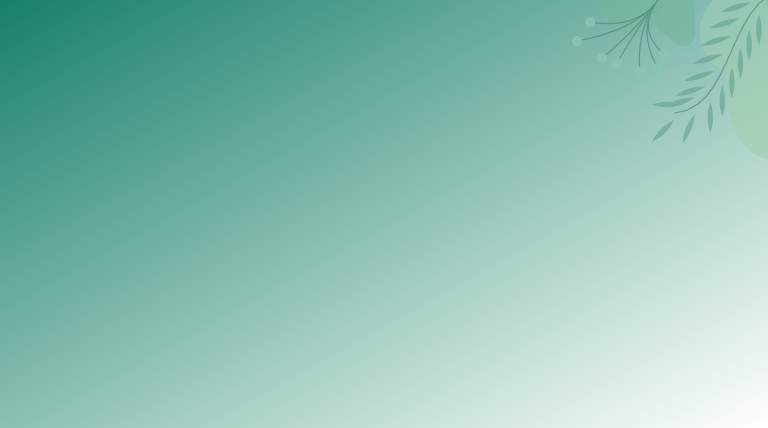
A Shadertoy shader for this background:

```glsl
// Draws a diagonal green-to-white gradient with pale foliage in the upper right corner.

// Lengths are in design units, GRID of them per canvas height.
// Foliage is placed from the top right corner, with y pointing down.
const float GRID = 428.0;

const vec3 DEEP_GREEN = vec3(0.090, 0.500, 0.410);
const vec3 WHITE      = vec3(1.0);
const vec3 MIST_BLUE  = vec3(0.53, 0.74, 0.77);
const vec3 PALE_GREEN = vec3(0.63, 0.81, 0.69);
const vec3 FAN_GREEN  = vec3(0.45, 0.71, 0.59);
const vec3 LEAF_GREEN = vec3(0.40, 0.64, 0.58);
const vec3 STEM_GREEN = vec3(0.29, 0.53, 0.50);
const vec3 BERRY_MINT = vec3(0.54, 0.77, 0.70);

// Berry sprig: stems share a root and a bend, and end at the berries
const vec2 SPRIG_ROOT = vec2(-110.0, 0.0);
const vec2 SPRIG_BEND = vec2(-22.0, 30.0);
const int BERRY_COUNT = 7;
const vec2 BERRIES[BERRY_COUNT] = vec2[](
    vec2(-68, 22), vec2(-81, 41), vec2(-56, 58), vec2(-41, 63),
    vec2(-18, 72), vec2(0, 68), vec2(6, 54));
const float BERRY_RADIUS = 5.0;
const float STEM_RADIUS = 0.6;
const int CURVE_STEPS = 12;

// Leafy branch: control points of its curve, then its leaves
const vec2 BRANCH_A = vec2(0.0, -4.0);
const vec2 BRANCH_B = vec2(-40.0, 22.0);
const vec2 BRANCH_C = vec2(-40.0, 108.0);
const vec2 BRANCH_D = vec2(-93.0, 113.0);
const int LEAF_PAIRS = 8;
const float LEAF_LENGTH = 31.0;
const float LEAF_HALF_WIDTH = 2.7;

float segmentDist(vec2 p, vec2 a, vec2 b) {
    vec2 ab = b - a;
    return length(p - a - ab * clamp(dot(p - a, ab) / dot(ab, ab), 0.0, 1.0));
}

float ellipseDist(vec2 p, vec2 center, vec2 radii) {
    return (length((p - center) / radii) - 1.0) * min(radii.x, radii.y);
}

float smoothUnion(float a, float b, float k) {
    float h = max(k - abs(a - b), 0.0) / k;
    return min(a, b) - 0.25 * h * h * k;
}

vec2 cubic(vec2 a, vec2 b, vec2 c, vec2 d, float t) {
    float s = 1.0 - t;
    return s * s * s * a + 3.0 * s * t * (s * b + t * c) + t * t * t * d;
}

float curveDist(vec2 p, vec2 a, vec2 b, vec2 c, vec2 d) {
    float dist = 1e5;
    vec2 last = a;
    for (int i = 1; i <= CURVE_STEPS; i++) {
        vec2 next = cubic(a, b, c, d, float(i) / float(CURVE_STEPS));
        dist = min(dist, segmentDist(p, last, next));
        last = next;
    }
    return dist;
}

// Pointed leaf growing from base along the unit vector dir
float leafDist(vec2 p, vec2 base, vec2 dir) {
    vec2 q = p - base;
    float s = clamp(dot(q, dir) / LEAF_LENGTH, 0.0, 1.0);
    return length(q - dir * s * LEAF_LENGTH) - LEAF_HALF_WIDTH * 4.0 * s * (1.0 - s);
}

// Leaf beside the branch at t; side is 1 on the right and -1 on the left
float branchLeafDist(vec2 p, float t, float side, vec2 dir) {
    vec2 node = cubic(BRANCH_A, BRANCH_B, BRANCH_C, BRANCH_D, t);
    vec2 along = normalize(cubic(BRANCH_A, BRANCH_B, BRANCH_C, BRANCH_D, t + 0.01) - node);
    return leafDist(p, node + side * 7.0 * vec2(along.y, -along.x), normalize(dir));
}

float leavesDist(vec2 p) {
    float dist = 1e5;
    for (int i = 0; i < LEAF_PAIRS; i++) {
        float leftT = 0.115 + 0.117 * float(i);
        float rightT = 0.14 + 0.124 * float(i);
        vec2 leftDir = mix(vec2(-0.94, 0.30), vec2(-1.0, 0.0), smoothstep(0.8, 0.95, leftT));
        vec2 rightDir = mix(vec2(0.0, 1.0), vec2(-0.72, 0.7), smoothstep(0.75, 1.02, rightT));
        dist = min(dist, branchLeafDist(p, leftT, -1.0, leftDir));
        dist = min(dist, branchLeafDist(p, rightT, 1.0, rightDir));
    }
    return dist;
}

void mainImage(out vec4 fragColor, in vec2 fragCoord) {
    vec2 uv = fragCoord / iResolution.xy;
    float unit = GRID / iResolution.y;
    vec2 p = vec2(fragCoord.x - iResolution.x, iResolution.y - fragCoord.y) * unit;
    #define COVER(d) clamp(0.5 - (d) / unit, 0.0, 1.0)

    // Corner-to-corner gradient
    vec3 color = mix(DEEP_GREEN, WHITE, 0.5 * (uv.x + 1.0 - uv.y));

    // Soft mist and rounded shapes behind the plants
    color = mix(color, MIST_BLUE, 0.3 * smoothstep(75.0, 0.0, length(p - vec2(-60.0, 10.0))));
    float blob = smoothUnion(ellipseDist(p, vec2(-30.0, 32.0), vec2(38.0, 42.0)),
                             ellipseDist(p, vec2(7.0, 100.0), vec2(47.0, 60.0)), 20.0);
    color = mix(color, PALE_GREEN, 0.6 * COVER(blob));
    float fan = smoothUnion(ellipseDist(p, vec2(-94.0, 12.0), vec2(21.0, 25.0)),
                            ellipseDist(p, vec2(-84.0, 34.0), vec2(11.0, 12.0)), 10.0);
    color = mix(color, FAN_GREEN, 0.3 * COVER(ellipseDist(p, vec2(-136.0, 8.0), vec2(28.0, 28.0))));
    color = mix(color, FAN_GREEN, 0.55 * COVER(fan));

    // Leaves, stems and berries
    vec2 q = p - SPRIG_ROOT;
    float stems = curveDist(p, BRANCH_A, BRANCH_B, BRANCH_C, BRANCH_D);
    float berries = 1e5;
    for (int i = 0; i < BERRY_COUNT; i++) {
        vec2 tip = BERRIES[i];
        stems = min(stems, curveDist(q, vec2(0.0), SPRIG_BEND / 1.5, mix(tip, SPRIG_BEND, 2.0 / 3.0), tip));
        berries = min(berries, length(q - tip) - BERRY_RADIUS);
    }
    color = mix(color, LEAF_GREEN, 0.65 * COVER(leavesDist(p)));
    color = mix(color, STEM_GREEN, 0.7 * COVER(stems - STEM_RADIUS));
    color = mix(color, BERRY_MINT, 0.9 * COVER(berries));
    fragColor = vec4(color, 1.0);
}
```
